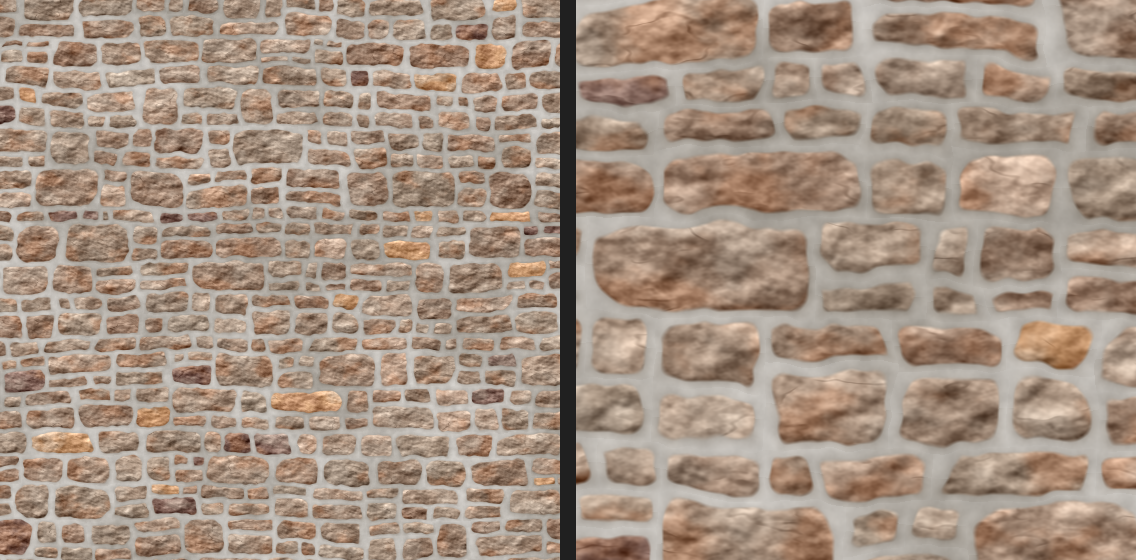
Left, the full canvas; right, a detail of the centre.
Reproduce this texture procedurally as a WebGL 2 fragment shader.

```glsl
#version 300 es
precision highp float;
// Rubble stone wall: uneven courses of brown and tan stones set in pale mortar.
// Jittered courses are cut into cells, some cells are split again, and each
// cell holds a chipped stone shaded with layered value noise.

uniform vec2 u_resolution;
out vec4 fragColor;

struct Stone { vec2 centre; vec2 extent; ivec3 id; };

// Three random values in 0..1 from an integer key
vec3 rand3(ivec3 key) {
  uvec3 v = uvec3(key) * 1664525u + 1013904223u;
  v.x += v.y * v.z; v.y += v.z * v.x; v.z += v.x * v.y;
  v ^= v >> 16u;
  v.x += v.y * v.z; v.y += v.z * v.x; v.z += v.x * v.y;
  return vec3(v >> 8u) / 16777216.0;
}

// Smooth value noise, three channels
vec3 noise3(vec2 p) {
  ivec2 i = ivec2(floor(p));
  vec2 f = fract(p);
  f = f * f * (3.0 - 2.0 * f);
  vec3 low = mix(rand3(ivec3(i, 3)), rand3(ivec3(i + ivec2(1, 0), 3)), f.x);
  vec3 high = mix(rand3(ivec3(i + ivec2(0, 1), 3)), rand3(ivec3(i + 1, 3)), f.x);
  return mix(low, high, f.y);
}

float fbm(vec2 p) {
  float sum = 0.0, amp = 0.53;
  for (int i = 0; i < 4; i++) {
    sum += amp * noise3(p).x;
    p = mat2(1.6, 1.2, -1.2, 1.6) * p + 11.3;
    amp *= 0.5;
  }
  return sum;
}

float smoothMax(float a, float b, float k) {
  float h = max(k - abs(a - b), 0.0) / k;
  return max(a, b) + 0.25 * h * h * k;
}

// Jittered division of a line: index, lower end, upper end
float cutAt(int i, int seed) {
  return float(i) + 0.58 * (rand3(ivec3(i, seed, 7)).x - 0.5);
}
vec3 findSpan(float t, int seed) {
  int i = int(floor(t));
  if (t < cutAt(i, seed)) i--;
  else if (t >= cutAt(i + 1, seed)) i++;
  return vec3(float(i), cutAt(i, seed), cutAt(i + 1, seed));
}

// Find the stone cell around p, split by its proportions
Stone findStone(vec2 p, float courses, float columns) {
  vec3 row = findSpan(p.y * courses, 91);
  int course = int(row.x);
  float stagger = rand3(ivec3(course, 5, 2)).x;
  vec3 col = findSpan(p.x * columns + stagger, course + 200);
  vec2 lo = vec2((col.y - stagger) / columns, row.y / courses);
  vec2 hi = vec2((col.z - stagger) / columns, row.z / courses);
  ivec3 id = ivec3(int(col.x), course, 10);

  vec3 r = rand3(id);
  if (hi.y - lo.y > mix(0.043, 0.074, r.x)) {
    float y = mix(lo.y, hi.y, mix(0.34, 0.66, r.y));
    if (p.y > y) { lo.y = y; id.z += 1; } else hi.y = y;
  }
  r = rand3(id + ivec3(0, 0, 40));
  if (hi.x - lo.x > (hi.y - lo.y) * mix(1.6, 4.6, r.x)) {
    float x = mix(lo.x, hi.x, mix(0.3, 0.7, r.y));
    if (p.x > x) { lo.x = x; id.z += 2; } else hi.x = x;
  }
  float joint = 0.0033 + 0.0016 * r.z;
  return Stone((lo + hi) * 0.5, (hi - lo) * 0.5 - joint, id);
}

// Rounded block with a few random chips cut off
float stoneDistance(vec2 q, Stone s) {
  float k = 0.6 * min(s.extent.x, s.extent.y);
  vec2 side = abs(q) - s.extent;
  float d = smoothMax(side.x, side.y, k);
  for (int i = 0; i < 4; i++) {
    vec3 r = rand3(s.id + ivec3(0, 0, 100 + 10 * i));
    float angle = 6.2832 * r.x;
    vec2 n = vec2(cos(angle), sin(angle));
    float reach = dot(abs(n), s.extent) * mix(0.8, 1.02, r.y);
    d = smoothMax(d, dot(q, n) - reach, 0.5 * k);
  }
  return d;
}

vec3 stoneColour(vec2 uv, vec2 q, float d, Stone s) {
  vec3 r = rand3(s.id + ivec3(0, 0, 300));
  vec3 base = mix(vec3(0.54, 0.42, 0.345), vec3(0.73, 0.62, 0.54), r.x);
  base = mix(base, vec3(0.61, 0.555, 0.49), 0.65 * r.y);
  base = mix(base, vec3(0.82, 0.61, 0.43), 0.8 * step(0.96, r.z));
  base = mix(base, vec3(0.44, 0.32, 0.29), 0.8 * step(r.z, 0.06));

  // Rust stains, pale dust and rough relief lit from above
  vec2 t = uv + 20.0 * r.xy;
  float stain = fbm(t * vec2(24.0, 36.0));
  base = mix(base, vec3(0.66, 0.47, 0.35), 0.6 * smoothstep(0.5, 0.75, stain));
  base = mix(base, vec3(0.72, 0.66, 0.60), 0.5 * smoothstep(0.48, 0.25, stain));
  vec2 rough = t * vec2(48.0, 75.0);
  float height = fbm(rough);
  float relief = height - fbm(rough + vec2(-0.1, 0.25));
  float crack = 1.0 - smoothstep(0.0, 0.035, abs(fbm(t * vec2(17.0, 44.0) + 5.0) - 0.5));
  float tone = 0.38 * (height - 0.5) + 0.7 * relief - 0.11 * crack * smoothstep(0.4, 0.6, height);

  // Pale upper rim, shadowed lower rim
  float facing = clamp(q.y / s.extent.y, -1.0, 1.0);
  float rim = smoothstep(-0.006, 0.0, d);
  tone += 0.025 * facing + rim * (facing > 0.0 ? 0.07 : 0.10) * facing;
  return base + tone * vec3(1.0, 0.98, 0.94);
}

vec3 mortarColour(vec2 uv, vec2 q, float d) {
  float patches = smoothstep(0.28, 0.68, fbm(uv * 7.0 + 40.0));
  vec3 base = mix(vec3(0.69, 0.67, 0.64), vec3(0.80, 0.785, 0.765), patches);
  float shade = exp(-max(d, 0.0) / 0.003) * (q.y < 0.0 ? 0.12 : 0.07);
  return base - shade * vec3(0.9, 1.0, 1.1) + 0.13 * (fbm(uv * 95.0) - 0.5);
}

void main() {
  vec2 uv = gl_FragCoord.xy / u_resolution.y;

  // Bend the courses and roughen the outlines
  vec2 p = uv + 0.018 * (noise3(uv * 6.0).xy - 0.5) * vec2(0.6, 1.0);
  p += 0.006 * (noise3(uv * 38.0 + 9.0).xy - 0.5);
  p += 0.003 * (noise3(uv * 105.0 + 4.0).xy - 0.5);

  Stone s = findStone(p, 17.0, 11.0);
  vec2 q = p - s.centre;
  float d = stoneDistance(q, s);
  float soft = max(0.0013, 0.8 / u_resolution.y);
  float cover = 1.0 - smoothstep(-soft, soft, d);
  vec3 colour = mix(mortarColour(uv, q, d), stoneColour(uv, q, d, s), cover);
  fragColor = vec4(clamp(colour, 0.0, 1.0), 1.0);
}
```
